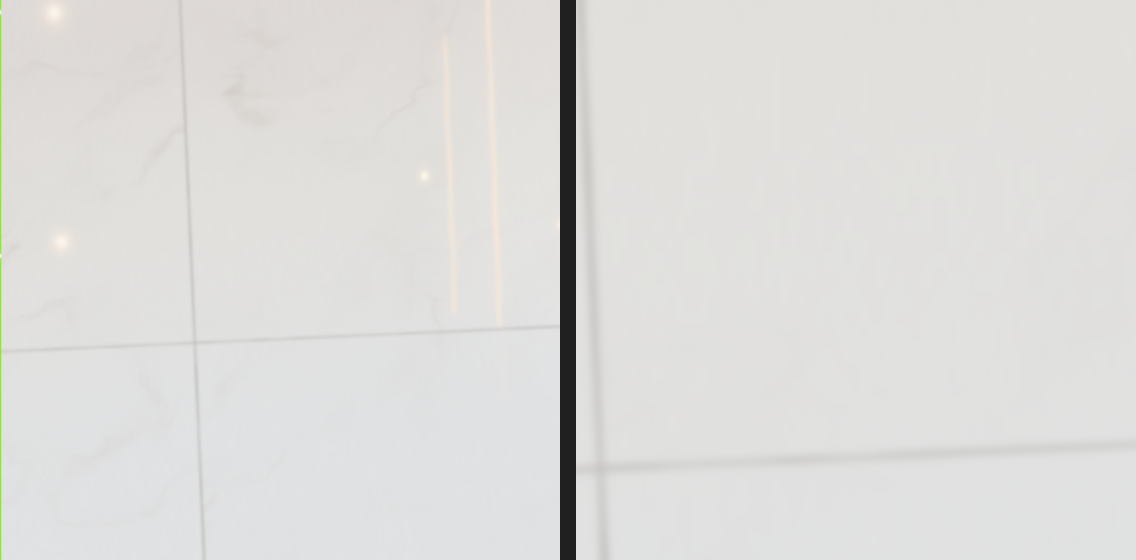
Left, the full canvas; right, a detail of the centre.
A Shadertoy shader for this texture:

```glsl
// Pale polished marble tiles with fine joints, faint veins and warm lamp reflections.

const vec3 WARM_TOP = vec3(0.870, 0.853, 0.841);
const vec3 NEUTRAL_MID = vec3(0.884, 0.879, 0.866);
const vec3 COOL_BOTTOM = vec3(0.880, 0.884, 0.888);
const vec3 JOINT_COLOR = vec3(0.750, 0.745, 0.735);
const vec3 VEIN_COLOR = vec3(0.745, 0.710, 0.685);
const vec3 GLOW_COLOR = vec3(0.985, 0.915, 0.845);
const vec3 LAMP_CORE = vec3(1.0, 0.980, 0.940);
const vec3 EDGE_COLOR = vec3(0.530, 0.930, 0.140);

const vec2 JOINT_START = vec2(0.3646, 0.3720);  // crossings of the lower and left borders
const vec2 JOINT_SLOPE = vec2(-0.0430, 0.0450); // drift of each joint across the canvas
const vec2 JOINT_STRENGTH = vec2(0.52, 0.40);   // upright and level joint
const float JOINT_WIDTH = 0.0040;
const float EDGE_WIDTH = 0.0024;
const float VEIN_STRENGTH = 0.42;
const float STRIP_STRENGTH = 0.72;
const float GRAIN = 0.004;

float hash(vec2 p) {
    vec3 q = fract(vec3(p.xyx) * 0.1031);
    q += dot(q, q.yzx + 33.33);
    return fract((q.x + q.y) * q.z);
}

float noise(vec2 p) {
    vec2 i = floor(p), f = fract(p);
    f = f * f * (3.0 - 2.0 * f);
    return mix(mix(hash(i), hash(i + vec2(1, 0)), f.x),
               mix(hash(i + vec2(0, 1)), hash(i + vec2(1, 1)), f.x), f.y);
}

float fbm(vec2 p) {
    float sum = 0.0, gain = 0.5;
    for (int i = 0; i < 5; i++) {
        sum += gain * noise(p);
        p = mat2(1.6, 1.2, -1.2, 1.6) * p + 7.3;
        gain *= 0.5;
    }
    return sum;
}

float bell(float d, float width) {
    return exp(-d * d / (width * width));
}

// Soft elliptical patch in which veins gather.
float patchMask(vec2 p, vec2 center, vec2 radius) {
    vec2 d = (p - center) / radius;
    return exp(-dot(d, d));
}

// Broken veins climbing to the right, with a different layout on each tile.
float veins(vec2 uv, vec2 tile) {
    vec2 p = uv + tile * vec2(3.7, 5.3);
    vec2 warp = vec2(fbm(p * 5.0), fbm(p * 5.0 + 19.0)) - 0.5;
    vec2 q = mat2(0.77, -0.64, 0.64, 0.77) * (p + 0.22 * warp);
    float field = fbm(q * vec2(3.0, 6.5)) - 0.48;
    float broken = smoothstep(0.40, 0.66, fbm(p * 12.0 + 41.0));

    // One long vein rises from the left border and arches over the upper tile.
    float arch = 0.47 + 1.25 * uv.x - 1.05 * uv.x * uv.x + 0.28 * warp.y;
    float mainVein = bell(uv.y - arch, 0.013) * smoothstep(0.70, 0.50, uv.x);

    float area = 0.06 + 0.90 * patchMask(uv, vec2(0.86, 0.72), vec2(0.13, 0.30))
               + 0.50 * patchMask(uv, vec2(0.45, 0.88), vec2(0.23, 0.13))
               + 0.45 * patchMask(uv, vec2(0.07, 0.68), vec2(0.13, 0.28))
               + 0.35 * patchMask(uv, vec2(0.28, 0.21), vec2(0.24, 0.19));
    return area * (0.60 * bell(field, 0.028) * broken + 0.22 * bell(field, 0.08))
         + 0.50 * mainVein * broken;
}

// Slightly leaning strip of light between two heights.
float streak(vec2 uv, float topX, float lean, float low, float high) {
    float x = topX + lean * (1.0 - uv.y) + 0.0008 * sin(uv.y * 38.0);
    float span = smoothstep(low - 0.008, low + 0.012, uv.y)
               * (1.0 - smoothstep(high - 0.04, high + 0.008, uv.y));
    float flicker = 0.60 + 0.45 * noise(vec2(topX * 90.0, uv.y * 17.0));
    return span * flicker * (0.80 * bell(uv.x - x, 0.0056) + 0.12 * bell(uv.x - x, 0.018));
}

void addLamp(inout vec3 color, vec2 uv, vec2 center, float radius) {
    float d = length((uv - center) * vec2(1.0, 0.9));
    color = mix(color, GLOW_COLOR, 0.45 * bell(d, radius * 1.6));
    color = mix(color, LAMP_CORE, 0.80 * bell(d, radius * 0.8));
}

void mainImage(out vec4 fragColor, in vec2 fragCoord) {
    vec2 uv = fragCoord / iResolution.xy;
    float pixel = 1.0 / min(iResolution.x, iResolution.y);

    // Polished base, shading from warm above to cool below
    float height = uv.y + 0.14 * (0.5 - uv.x) + 0.05 * (fbm(uv * 4.0) - 0.5);
    vec3 color = mix(COOL_BOTTOM, NEUTRAL_MID, smoothstep(0.20, 0.70, height));
    color = mix(color, WARM_TOP, smoothstep(0.62, 1.0, height));
    color += 0.010 * smoothstep(0.70, 1.0, uv.x) * smoothstep(0.2, 0.6, uv.y);
    color += GRAIN * (noise(uv * vec2(190.0, 90.0)) - 0.5);

    // Veins and joints
    vec2 offset = uv - JOINT_START - JOINT_SLOPE * uv.yx;
    color = mix(color, VEIN_COLOR, VEIN_STRENGTH * veins(uv, step(0.0, offset)));
    vec2 wear = vec2(noise(vec2(uv.y * 30.0, 2.0)), noise(vec2(uv.x * 30.0, 9.0)));
    vec2 strength = JOINT_STRENGTH * (0.75 + 0.5 * wear);
    float jointWidth = max(JOINT_WIDTH, pixel);
    color = mix(color, JOINT_COLOR, strength.x * bell(offset.x, jointWidth));
    color = mix(color, JOINT_COLOR, strength.y * bell(offset.y, jointWidth));

    // Reflected strips and lamps
    float strips = streak(uv, 0.792, 0.036, 0.438, 0.952) + streak(uv, 0.871, 0.037, 0.415, 1.05)
                 + 0.22 * streak(uv, 0.880, 0.030, 0.290, 0.415);
    color = mix(color, GLOW_COLOR, min(STRIP_STRENGTH * strips, 1.0));
    addLamp(color, uv, vec2(0.097, 0.977), 0.017);
    addLamp(color, uv, vec2(0.110, 0.568), 0.014);
    addLamp(color, uv, vec2(0.758, 0.686), 0.009);
    addLamp(color, uv, vec2(1.004, 0.599), 0.008);

    // Thin bright border on the left, with two pale gaps
    float gap = bell(uv.y - 0.978, 0.004) + bell(uv.y - 0.543, 0.004);
    float edge = 1.0 - smoothstep(EDGE_WIDTH - 0.5 * pixel, EDGE_WIDTH + 0.5 * pixel, uv.x);
    color = mix(color, mix(EDGE_COLOR, vec3(0.97), min(gap, 1.0)), edge);

    fragColor = vec4(clamp(color, 0.0, 1.0), 1.0);
}
```
